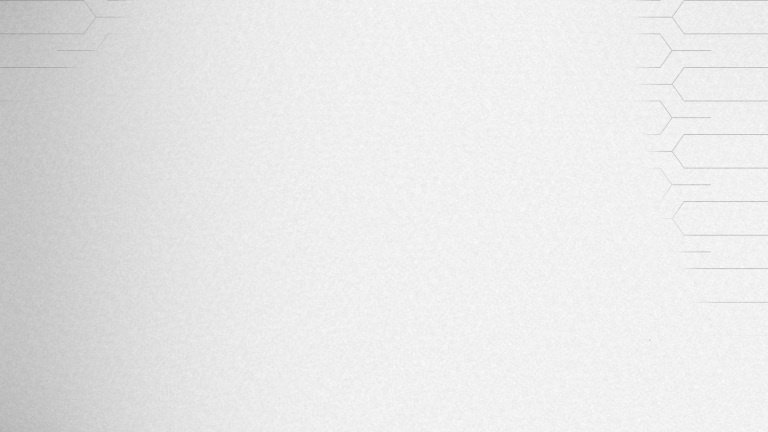
Give the GLSL for this background, as a WebGL 2 fragment shader.

```glsl
#version 300 es
precision highp float;
// Pale grained paper, shaded on the left, with thin circuit-like hexagonal lines in the upper corners.

uniform vec2 u_resolution;
out vec4 fragColor;

float hash(vec2 p) {
    return fract(sin(dot(p, vec2(127.1, 311.7))) * 43758.5453);
}

float valueNoise(vec2 p) {
    vec2 i = floor(p), f = fract(p);
    f = f * f * (3.0 - 2.0 * f);
    return mix(mix(hash(i), hash(i + vec2(1, 0)), f.x),
               mix(hash(i + vec2(0, 1)), hash(i + vec2(1, 1)), f.x), f.y);
}

mat2 rotation(float a) {
    return mat2(cos(a), sin(a), -sin(a), cos(a));
}

// Distance to a horizontal stroke from a to b, lying at height zero
float strokeDist(vec2 p, float a, float b) {
    return length(vec2(p.x - clamp(p.x, a, b), p.y));
}

// Rails and spines: x runs inward from the side, y down from the top, one period per unit
float straightDist(vec2 p) {
    float f = fract(p.y);
    float rail = abs(fract(p.y * 2.0 + 0.5) - 0.5) * 0.5;
    float d = min(strokeDist(vec2(p.x, rail), -1.0, 1.25),
                  strokeDist(vec2(p.x, rail), 1.61, 2.1));
    // Spines point inward and outward by turns
    d = min(d, strokeDist(vec2(p.x, f - 0.25), 1.43, 2.03));
    return min(d, strokeDist(vec2(p.x, f - 0.75), 0.86, 1.43));
}

// Slanted branches that join the spines to the rails
float branchDist(vec2 p) {
    float f = fract(p.y);
    float bend = f < 0.5 ? -abs(f - 0.25) : abs(f - 0.75);
    return abs(p.x - 1.43 - 0.72 * bend) * 0.81;
}

void main() {
    vec2 p = gl_FragCoord.xy / u_resolution.y;
    vec2 uv = gl_FragCoord.xy / u_resolution;
    float aspect = u_resolution.x / u_resolution.y;
    float pixel = 1.0 / u_resolution.y;

    // Broad shading: dim left side, softly darkened corners
    float tone = 0.946 - 0.178 * exp(-pow(uv.x / 0.21, 1.5));
    float edge = abs(uv.y - 0.5) * 2.0;
    tone -= 0.045 * pow(edge, 4.0) * exp(-uv.x * 8.0);
    tone -= 0.02 * smoothstep(0.45, 0.0, length((vec2(1.0) - uv) * vec2(1.2, 1.0)));

    // Paper grain in turned layers, with scattered pale fibres
    float grain = valueNoise(rotation(0.6) * p * 330.0) - 0.5;
    grain += 0.6 * (valueNoise(rotation(-0.45) * p * vec2(190.0, 230.0) + 37.0) - 0.5);
    tone += 0.038 * grain;
    tone += 0.03 * smoothstep(0.84, 1.0, valueNoise(rotation(1.0) * p * 210.0 + 91.0));

    // Circuit lines, mirrored on both sides and fading inward and downward
    float period = 0.1553;
    bool onRight = uv.x > 0.5;
    float inward = onRight ? aspect - p.x : p.x;
    vec2 q = vec2(inward, 1.0 - p.y - 0.0008) / period;
    float reach = 2.15 - (onRight ? 0.045 : 0.8) * q.y * q.y;
    float fade = smoothstep(0.0, 0.55, reach - q.x);
    fade *= 1.0 - smoothstep(4.2, 5.2, q.y);
    float width = 0.0005 + pixel * 0.75;
    float straight = 1.0 - smoothstep(0.0, width, straightDist(q) * period);
    float branch = 1.0 - smoothstep(0.0, width, branchDist(q) * period);
    float ink = onRight ? 0.17 : 0.11;
    tone -= ink * fade * max(straight, 0.8 * branch);

    // Tiny dark fleck in the paper
    float fleck = length(p - vec2(0.846 * aspect, 0.213));
    tone -= 0.18 * (1.0 - smoothstep(0.0005, 0.0005 + pixel, fleck));

    fragColor = vec4(vec3(clamp(tone, 0.0, 1.0)), 1.0);
}
```
